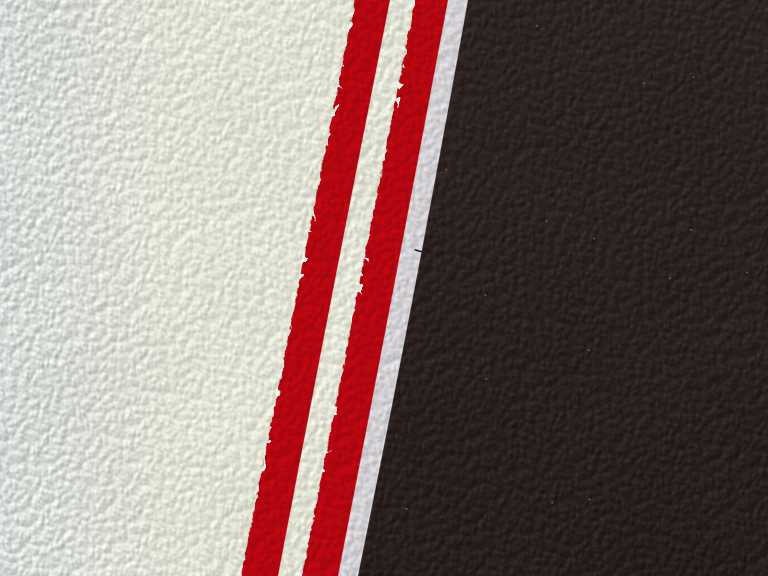
This texture is drawn by a WebGL 2 fragment shader. Its source:

```glsl
#version 300 es
precision highp float;

uniform vec2 u_resolution;
out vec4 outColor;

const vec3 CREAM = vec3(0.875, 0.880, 0.825);
const vec3 COOL_CREAM = vec3(0.835, 0.850, 0.835);
const vec3 PALE_TRIM = vec3(0.82, 0.81, 0.825);
const vec3 RED = vec3(0.70, 0.025, 0.065);
const vec3 DARK = vec3(0.165, 0.127, 0.122);
const vec3 FLAKE = vec3(0.95, 0.95, 0.92);

vec2 hash2(vec2 cell) {
    vec3 q = fract(cell.xyx * vec3(0.1031, 0.1030, 0.0973));
    q += dot(q, q.yzx + 33.33);
    return fract((q.xx + q.yz) * q.zy);
}

// Distance to the nearest scattered point, softly blended
float cellular(vec2 p, float softness) {
    vec2 cell = floor(p), local = fract(p);
    float sum = 0.0;
    for (int y = -1; y <= 1; y++) {
        for (int x = -1; x <= 1; x++) {
            vec2 offset = vec2(x, y);
            float d = length(offset + hash2(cell + offset) - local);
            sum += exp(-d / softness);
        }
    }
    return -softness * log(sum);
}

float layeredSines(vec2 p) {
    float sum = 0.0, amplitude = 0.5;
    for (int i = 0; i < 4; i++) {
        sum += amplitude * sin(p.x + 1.3 * sin(p.y)) * cos(p.y + 0.7 * sin(p.x));
        p = mat2(1.5, 1.1, -1.1, 1.5) * p + 2.7;
        amplitude *= 0.55;
    }
    return sum;
}

// Leather height: pebbles stretched along a diagonal plus finer grain
float grainHeight(vec2 p) {
    vec2 warped = p + 0.003 * vec2(sin(p.y * 95.0 + 3.0 * sin(p.x * 41.0)), sin(p.x * 88.0));
    vec2 q = vec2(warped.x + 0.35 * warped.y, warped.y - 0.35 * warped.x);
    return -cellular(q * vec2(76.0, 60.0), 0.09) - 0.4 * cellular(p * 128.0 + 17.0, 0.12);
}

float emboss(vec2 p, vec2 toLight) {
    return grainHeight(p - toLight) - grainHeight(p + toLight);
}

// Signed horizontal distance to a slanted, slightly bowed edge
float edgeDistance(vec2 p, float bottom, float top, float bow) {
    return p.x - mix(bottom, top, p.y) - bow * p.y * (1.0 - p.y);
}

// Chipped paint: small bites into an edge
float chips(vec2 p) {
    float bite = smoothstep(0.5, 0.8, cellular(p * vec2(72.0, 60.0), 0.04));
    float wear = 0.6 + 0.4 * sin(p.y * 19.0 + p.x * 7.0);
    return 0.009 * bite * wear + 0.0025 * layeredSines(p * 170.0);
}

float cover(float d, float aa) {
    return smoothstep(-aa, aa, d);
}

// Sparse tiny dots, one candidate per cell
float specks(vec2 p, float scale, float rarity, float radius, float aa) {
    vec2 cell = floor(p * scale);
    vec2 center = (cell + 0.2 + 0.6 * hash2(cell)) / scale;
    return step(rarity, hash2(cell + 51.0).x) * cover(radius - length(p - center), aa);
}

float segment(vec2 p, vec2 a, vec2 b) {
    vec2 ab = b - a;
    return length(p - a - ab * clamp(dot(p - a, ab) / dot(ab, ab), 0.0, 1.0));
}

void main() {
    vec2 p = gl_FragCoord.xy / u_resolution.y;
    float aa = 0.8 / u_resolution.y;

    // Stripe edges, left to right
    float bite = chips(p);
    float firstLeft = edgeDistance(p, 0.4184, 0.6163, 0.0);
    float firstRight = edgeDistance(p, 0.4826, 0.6771, -0.004);
    float secondLeft = edgeDistance(p, 0.5243, 0.7205, 0.0);
    float secondRight = edgeDistance(p, 0.5868, 0.7778, 0.004);
    float darkLeft = edgeDistance(p, 0.6215, 0.8125, 0.012);
    float firstRed = cover(firstLeft - bite, aa) * cover(-firstRight, aa);
    float secondRed = cover(secondLeft - bite, aa) * cover(-secondRight, aa);
    float trim = cover(secondRight, aa);
    float darkSide = cover(darkLeft, aa);

    // Base paint with broad mottling
    float mottle = layeredSines(p * 9.0);
    vec3 color = mix(COOL_CREAM, CREAM, smoothstep(0.0, 0.4, p.x));
    color *= 1.0 + 0.02 * mottle;
    color = mix(color, PALE_TRIM, trim);
    color = mix(color, RED, max(firstRed, secondRed));
    float flakeBand = max(cover(0.005 - abs(firstLeft - 0.003), aa), cover(0.005 - abs(secondLeft - 0.003), aa));
    float flake = flakeBand * smoothstep(0.002, 0.005, bite) * (1.0 - max(firstRed, secondRed));
    color = mix(color, FLAKE, 0.8 * flake);
    vec3 darkPaint = DARK + 0.022 * (p.y - 0.5) + 0.006 * mottle;
    color = mix(color, darkPaint, darkSide);

    // Raking light over the leather grain
    float relief = emboss(p, vec2(-0.0015, 0.0022));
    float paleContrast = mix(0.32, 0.22, smoothstep(0.0, 0.4, p.x));
    vec3 paleLit = color * (1.0 + paleContrast * relief);
    vec3 darkLit = color + vec3(0.085, 0.080, 0.082) * relief + 0.05 * max(relief - 0.25, 0.0);
    color = mix(paleLit, darkLit, darkSide);

    // Dust and a small nick beside the trim
    color = mix(color, vec3(0.55), 0.6 * darkSide * specks(p, 11.0, 0.86, 0.0016, aa));
    float nick = segment(p, vec2(0.721, 0.566), vec2(0.732, 0.563)) - 0.0013;
    color = mix(color, DARK * 0.6, cover(-nick, aa));

    outColor = vec4(clamp(color, 0.0, 1.0), 1.0);
}
```
